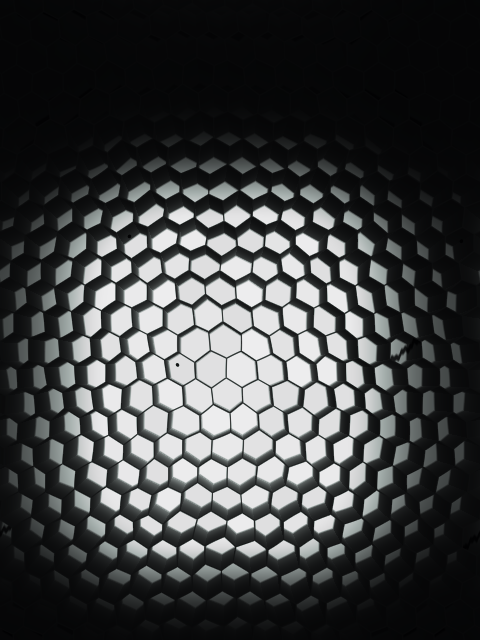
Reproduce this pattern procedurally as a Shadertoy shader.

```glsl
// A honeycomb of deep metal tubes, lit from behind by a soft round glow.
// Jittered hexagonal cells (cellular noise) form the front rims; each tube is
// traced back to an opening shifted toward the glow. All terms wrap.

const vec2 GRID = vec2(16.0, 24.0);   // cells across and down
const float ROW = 0.8660254;          // row height for a cell width of 1
const vec2 GLOW = vec2(0.47, 0.41);   // centre of the light, canvas units
const float PI = 3.14159265;

// Random pair that repeats with the grid.
vec2 hash2(vec2 id, float seed) {
    vec3 q = fract(vec3(mod(id, GRID), seed).xyx * vec3(0.1031, 0.1030, 0.0973) + seed * 0.137);
    q += dot(q, q.yzx + 33.33);
    return fract((q.xx + q.yz) * q.zy);
}

// Centre of a cell on the staggered grid.
vec2 cellCentre(vec2 id, float jitter) {
    vec2 site = vec2(id.x + 0.5 * mod(id.y, 2.0), id.y * ROW);
    vec2 h = hash2(id, 1.0);
    float bent = 1.0 + 1.2 * step(0.96, hash2(id, 2.0).x);
    return site + (h - 0.5) * jitter * bent;
}

vec2 nearestCell(vec2 p, float jitter) {
    float row = floor(p.y / ROW + 0.5);
    float best = 1e3;
    vec2 found = vec2(0.0);
    for (int j = -1; j <= 1; j++)
    for (int i = -1; i <= 1; i++) {
        float y = row + float(j);
        vec2 id = vec2(floor(p.x - 0.5 * mod(y, 2.0) + 0.5) + float(i), y);
        vec2 d = cellCentre(id, jitter) - p;
        if (dot(d, d) < best) { best = dot(d, d); found = id; }
    }
    return found;
}

// Smooth wrapping glow: rounder in x, flatter and longer in y.
float glow(vec2 uv) {
    vec2 s = sin(PI * (uv - GLOW));
    s *= s;
    return exp(-1.35 * s.x * s.x - 3.0 * s.y * s.y * s.y);
}

// Shift of the rear opening toward the light, in cell widths.
vec2 tubeShift(vec2 id, float depth) {
    vec2 g = mod(id, GRID);
    vec2 uv = vec2(g.x + 0.5 * mod(g.y, 2.0), g.y) / GRID;
    vec2 away = fract(uv - GLOW + 0.5) - 0.5;
    return -depth * away * GRID * vec2(1.0, ROW);
}

// Distance to the rim (x), to the rear opening (y), wall depth 0..1 (z), facing (w).
vec4 traceTube(vec2 p, vec2 id, vec2 shift, float jitter) {
    vec2 centre = cellCentre(id, jitter);
    vec4 hit = vec4(1e3, 1e3, 1.0, 0.0);
    for (int j = -1; j <= 1; j++)
    for (int i = -1; i <= 1; i++) {
        if (i == 0 && j == 0) continue;
        vec2 other = cellCentre(id + vec2(i, j), jitter);
        vec2 n = normalize(other - centre);
        float edge = dot(0.5 * (centre + other) - p, n);
        float slope = dot(shift, n);
        hit.x = min(hit.x, edge);
        hit.y = min(hit.y, edge + slope);
        float t = edge / max(-slope, 1e-4);
        if (slope < 0.0 && t < hit.z) {
            hit.z = t;
            hit.w = dot(n, vec2(-0.55, -0.83));
        }
    }
    return hit;
}

// Rare dark smears and specks inside single cells.
float wear(vec2 local, vec2 id) {
    vec2 h = hash2(id, 3.0);
    float ragged = 0.05 * sin(local.x * 17.0 + h.y * 6.0) + 0.03 * sin(local.x * 41.0);
    float smear = 1.0 - smoothstep(0.03, 0.16, abs(local.y - 0.7 * local.x + ragged));
    float speck = 1.0 - smoothstep(0.04, 0.08, length(local - 0.25 * (h - 0.5)));
    return max(0.85 * smear * step(0.985, h.x), 0.9 * speck * step(0.988, h.y));
}

void mainImage(out vec4 fragColor, in vec2 fragCoord) {
    vec2 uv = fragCoord / iResolution.xy;
    float pixel = GRID.x / iResolution.x;
    float jitter = 0.13;

    // Gentle wrapping waves bend the rows.
    vec2 p = uv * GRID * vec2(1.0, ROW);
    p += 0.14 * sin(2.0 * PI * (uv.yx * vec2(2.0, 1.0) + vec2(0.1, 0.3)));
    p += 0.04 * sin(2.0 * PI * (uv.yx * vec2(7.0, 5.0) + uv * 3.0));

    vec2 id = nearestCell(p, jitter);
    vec4 tube = traceTube(p, id, tubeShift(id, 0.085), jitter);
    float light = glow(uv);
    float vary = hash2(id, 4.0).x - 0.5;

    // Lit rear opening and shaded walls.
    float rear = 0.9 * smoothstep(0.0, 0.72, light) * (1.0 + 0.07 * vary);
    float facet = 0.8 + 0.35 * tube.w + 0.25 * vary;
    float wall = 0.02 + 0.46 * pow(light, 1.4) * facet * mix(0.4, 1.0, tube.z * tube.z);
    float value = mix(wall, rear, smoothstep(-0.03, 0.055, tube.y));
    value *= 1.0 - wear(p - cellCentre(id, jitter), id);

    // Thin dark rims.
    float rim = 1.0 - smoothstep(0.018 - 0.5 * pixel, 0.018 + 0.7 * pixel, tube.x);
    value = mix(value, 0.025 + 0.1 * light, 0.88 * rim);

    // Cool green-grey midtones, neutral highlights.
    vec3 tint = mix(vec3(0.95, 1.01, 0.99), vec3(1.0), smoothstep(0.65, 0.87, value));
    fragColor = vec4(clamp(value * tint + vec3(0.0, 0.0, 0.004), 0.0, 1.0), 1.0);
}
```
